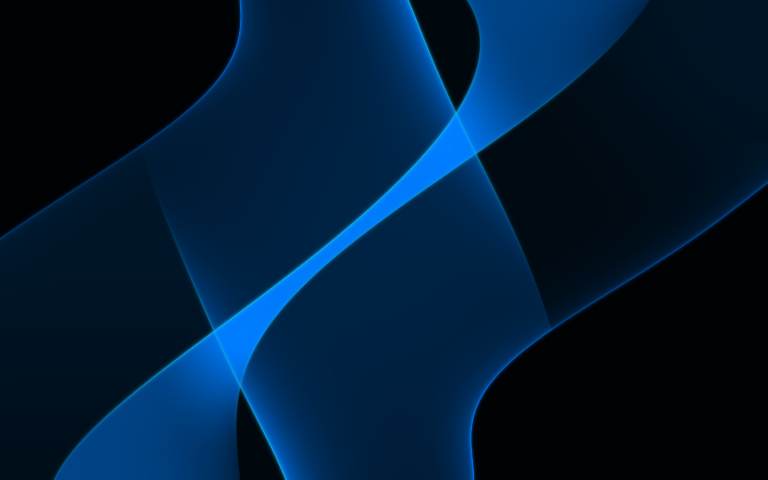
Reproduce this background procedurally as a Shadertoy shader.

```glsl
const vec3 VOID_BLACK = vec3(0.0, 0.006, 0.012);
const vec3 NAVY = vec3(0.0, 0.078, 0.145);
const vec3 DEEP_BLUE = vec3(0.0, 0.14, 0.275);
const vec3 SILK_BLUE = vec3(0.0, 0.265, 0.53);
const vec3 BRIGHT_BLUE = vec3(0.0, 0.48, 0.98);
const vec3 GLOW_BLUE = vec3(0.0, 0.40, 0.84);
const vec3 CYAN = vec3(0.06, 0.72, 0.95);

// Polynomial through six evenly spaced knots, giving x for a height y
float curveX(float y, vec2 span, float knots[6]) {
    float s = clamp(5.0 * (y - span.x) / (span.y - span.x), -0.06, 5.06);
    for (int k = 1; k < 6; k++)
        for (int i = 0; i < 6 - k; i++)
            knots[i] = mix(knots[i], knots[i + 1], (s - float(i)) / float(k));
    return knots[0];
}

// Approximate signed distance to a curve, positive on its right
float curveDistance(vec2 p, vec2 span, float knots[6]) {
    float e = 0.003;
    float slope = (curveX(p.y + e, span, knots) - curveX(p.y - e, span, knots)) / (2.0 * e);
    return (p.x - curveX(p.y, span, knots)) * inversesqrt(1.0 + slope * slope);
}

float rightOf(float d, float aa) {
    return smoothstep(-aa, aa, d);
}

float line(float d, float width) {
    return exp(-abs(d) / width);
}

// Halo that spreads only towards positive distances
float innerGlow(float d, float width, float aa) {
    return rightOf(d, aa) * exp(-max(d, 0.0) / width);
}

void mainImage(out vec4 fragColor, in vec2 fragCoord) {
    vec2 p = fragCoord / iResolution.y;
    float aa = 1.0 / iResolution.y;

    // Sheet borders, steep folds and ribbon edges
    float sheetLeft = curveDistance(p, vec2(0.4, 1.0),
        float[6](-0.156, 0.025, 0.208, 0.379, 0.483, 0.5));
    float sheetRight = curveDistance(p, vec2(0.0, 0.7),
        float[6](0.987, 0.989, 1.104, 1.317, 1.523, 1.719));
    float foldLeft = curveDistance(p, vec2(0.0, 0.7),
        float[6](0.596, 0.529, 0.46, 0.398, 0.34, 0.294));
    float foldRight = curveDistance(p, vec2(0.3125, 1.0),
        float[6](1.15, 1.1, 1.0375, 0.969, 0.906, 0.85));
    float ribbonTop = curveDistance(p, vec2(0.0, 1.0),
        float[6](0.1125, 0.302, 0.567, 0.808, 0.971, 0.973));
    float ribbonBase = curveDistance(p, vec2(0.0, 1.0),
        float[6](0.5, 0.502, 0.627, 0.877, 1.156, 1.354));

    // Coverage of each layer
    float sheet = rightOf(sheetLeft, aa) * rightOf(-sheetRight, aa);
    float strip = rightOf(foldLeft, aa) * rightOf(-foldRight, aa);
    float ribbon = rightOf(ribbonTop, aa) * rightOf(-ribbonBase, aa);
    float notch = rightOf(foldRight, aa) * rightOf(-ribbonTop, aa)
                + rightOf(-foldLeft, aa) * rightOf(ribbonBase, aa);

    // Dark wings and the lit strip between the folds
    vec2 fromCentre = p - vec2(0.8, 0.5);
    float wingLight = foldRight > 0.0
        ? mix(0.5, 1.0, smoothstep(0.1, 0.6, foldRight) * smoothstep(0.3, 0.9, p.y))
        : mix(0.7, 1.05, smoothstep(0.0, 0.5, p.y));
    float stripLight = 0.42 + 0.55 * exp(-3.0 * dot(fromCentre, fromCentre));
    vec3 color = mix(VOID_BLACK, NAVY * wingLight, sheet);
    color = mix(color, DEEP_BLUE * stripLight, sheet * strip);
    color = mix(color, NAVY * 0.35, notch);

    // Ribbon, brightest where it crosses the strip
    float outside = max(foldRight, -foldLeft);
    vec3 silk = mix(BRIGHT_BLUE, SILK_BLUE, smoothstep(-0.06, 0.17, outside));
    float lowerFade = 1.0 - smoothstep(0.05, 0.3, p.y);
    float upperFade = smoothstep(0.75, 1.0, p.y);
    silk *= 1.0 - 0.65 * lowerFade * exp(ribbonBase / 0.08);
    silk *= 1.0 - 0.5 * upperFade * exp(ribbonBase / 0.07);
    color = mix(color, silk, ribbon);

    // Soft light gathered along the folds and borders
    float foldRightFade = smoothstep(0.3, 1.0, p.y);
    float foldLeftFade = 1.0 - smoothstep(0.0, 0.68, p.y);
    float openArea = 1.0 - 0.8 * ribbon;
    color += GLOW_BLUE * openArea * foldRightFade * (0.6 * innerGlow(-foldRight, 0.045, aa)
           + 0.15 * innerGlow(-foldRight, 0.13, aa));
    color += GLOW_BLUE * openArea * foldLeftFade * (0.6 * innerGlow(foldLeft, 0.045, aa)
           + 0.15 * innerGlow(foldLeft, 0.13, aa));
    float leftLight = 0.25 + 0.75 * smoothstep(0.7, 0.95, p.y);
    float rightLight = 0.45 + 0.55 * (1.0 - smoothstep(0.05, 0.35, p.y));
    color += GLOW_BLUE * 0.28 * leftLight * innerGlow(sheetLeft, 0.035, aa);
    color += GLOW_BLUE * 0.38 * rightLight * innerGlow(-sheetRight, 0.035, aa);

    // Fine bright rims
    float middle = smoothstep(0.0, 0.35, p.y) * (1.0 - smoothstep(0.65, 1.0, p.y));
    float rim = 0.0025;
    color += GLOW_BLUE * line(sheetLeft, rim) * (0.25 + 0.4 * leftLight);
    color += GLOW_BLUE * line(sheetRight, rim) * (0.35 + 0.35 * rightLight);
    color = mix(color, CYAN, line(foldRight, rim) * foldRightFade * 0.9);
    color = mix(color, CYAN, line(foldLeft, rim) * foldLeftFade * 0.9);
    color = mix(color, CYAN, line(ribbonTop, rim) * (0.25 + 0.65 * middle));
    color = mix(color, CYAN, line(ribbonBase, rim) * 0.5 * middle);

    fragColor = vec4(clamp(color, 0.0, 1.0), 1.0);
}
```
